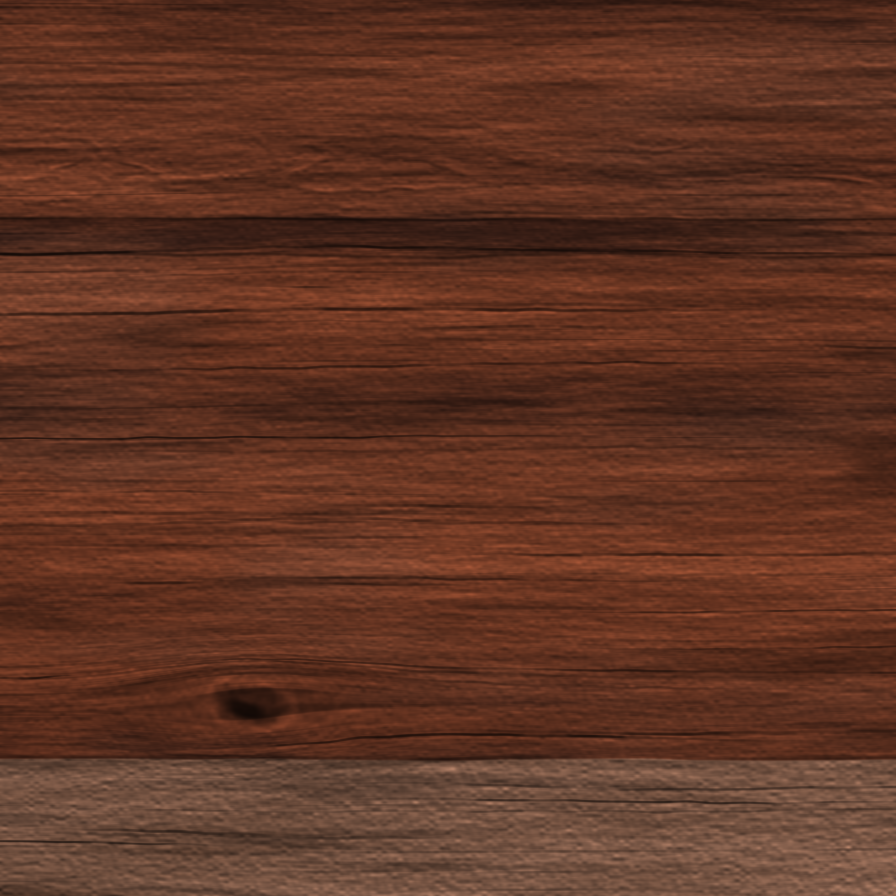
Give the GLSL for this texture, as a three.js fragment shader.

```glsl
// Reddish-brown weathered boards with a greyer board along the bottom edge.
// Stretched noise makes the grain, a bent grain coordinate makes the knot,
// sloped height noise makes the relief, and a loop scatters thin dark cracks.

#define DARK vec3(0.215, 0.108, 0.074)
#define MID vec3(0.382, 0.190, 0.119)
#define LIGHT vec3(0.520, 0.268, 0.170)
#define GREY_DARK vec3(0.275, 0.184, 0.135)
#define GREY_LIGHT vec3(0.580, 0.420, 0.340)
#define LOW_SEAM 0.152
#define HIGH_SEAM 0.755
#define KNOT vec2(0.278, 0.213)
#define CRACKS 44
#define RELIEF 0.95

varying vec2 vUv;

float hash(vec2 p) {
  vec3 q = fract(vec3(p.xyx) * 0.1031);
  q += dot(q, q.yzx + 33.33);
  return fract((q.x + q.y) * q.z);
}

float noise(vec2 p) {
  vec2 i = floor(p), f = fract(p);
  f = f * f * (3.0 - 2.0 * f);
  return mix(mix(hash(i), hash(i + vec2(1.0, 0.0)), f.x),
             mix(hash(i + vec2(0.0, 1.0)), hash(i + vec2(1.0, 1.0)), f.x), f.y);
}

float fbm(vec2 p) {
  float sum = 0.0, amp = 0.5;
  for (int i = 0; i < 4; i++) {
    sum += amp * noise(p);
    p = p * 2.03 + 17.3;
    amp *= 0.5;
  }
  return sum / 0.9375;
}

float bump(float x, float centre, float width) {
  float d = (x - centre) / width;
  return exp(-d * d);
}

// Closeness to the knot, in a long lens
float lens(vec2 p) {
  vec2 d = (p - KNOT) / vec2(0.14, 0.050);
  return exp(-dot(d, d));
}

// Grain lines spread apart around the knot and waver slightly elsewhere
vec2 bendGrain(vec2 p) {
  p.y = KNOT.y + (p.y - KNOT.y) * (1.0 - 0.78 * lens(p));
  p.y += 0.012 * (noise(p * vec2(2.5, 5.0)) - 0.5);
  return p;
}

// Height of the surface: fibres, pores and curling ridges
float height(vec2 p, float curl, float grey) {
  float fibre = fbm(p * vec2(12.0, 110.0));
  float pores = noise(p * vec2(95.0, 165.0)) * 0.5 + noise(p * vec2(170.0, 250.0)) * 0.5;
  float fold = fbm(p * vec2(4.5, 17.0) + 40.0);
  float ridge = 1.0 - smoothstep(0.0, 0.40, abs(fract(fold * 6.0) - 0.5));
  return mix(fibre, pores, 0.36 + 0.22 * grey) + 0.36 * curl * ridge;
}

// Long hairlines: thin level lines of very stretched noise, fading in and out
float hairlines(vec2 p, float rows) {
  float line = 1.0 - smoothstep(0.02, 0.12, abs(noise(p * vec2(1.6, rows)) - 0.5));
  return line * smoothstep(0.45, 0.75, noise(p * vec2(5.0, rows * 0.7) + 50.0));
}

// x: dark core of the cracks, y: lit lip just below them
vec2 cracks(vec2 p) {
  vec2 mark = vec2(0.0);
  for (int i = 0; i < CRACKS; i++) {
    float id = float(i);
    float level = mix(0.02, 0.73, fract(id * 0.618 + 0.3 * hash(vec2(id, 3.0))));
    float reach = mix(0.06, 0.85, pow(hash(vec2(id, 7.0)), 1.5));
    float along = abs(p.x - hash(vec2(id, 11.0))) / reach;
    float taper = 1.0 - smoothstep(0.3, 1.0, along);
    float wave = 0.006 * (noise(vec2(p.x * 3.0, id * 9.0)) - 0.5)
               + 0.002 * (noise(vec2(p.x * 30.0, id * 5.0)) - 0.5);
    float d = p.y - level - wave;
    float width = mix(0.0006, 0.0017, hash(vec2(id, 19.0))) * (0.4 + 0.6 * taper);
    float broken = 0.45 + 0.55 * smoothstep(0.25, 0.6, noise(vec2(p.x * 18.0, id * 7.0)));
    float depth = taper * broken * mix(0.2, 1.0, pow(hash(vec2(id, 23.0)), 1.5));
    mark.x = max(mark.x, depth * (1.0 - smoothstep(width * 0.3, width + 0.0012, abs(d))));
    mark.y = max(mark.y, depth * bump(d, -0.0036, 0.0016));
  }
  return mark;
}

// Broad light and dark zones across the boards
float zones(vec2 p) {
  float t = 0.49 + 0.20 * bump(p.y, 0.665, 0.04) - 0.17 * bump(p.y, 0.555, 0.045);
  t += (0.08 + 0.20 * p.x) * bump(p.y, 0.35, 0.13);
  t -= 0.24 * bump(p.y, 0.175, 0.04);
  t -= 0.26 * smoothstep(0.705, 0.722, p.y) * (1.0 - smoothstep(0.752, 0.758, p.y));
  t += 0.04 * bump(p.y, 0.82, 0.05) - 0.06 * smoothstep(0.84, 0.90, p.y);
  return t + 0.68 * (fbm(p * vec2(1.8, 11.0) + 5.0) - 0.5);
}

void main() {
  vec2 p = vUv;
  vec2 g = bendGrain(p);
  float edge = 0.003 * (noise(vec2(p.x * 14.0, 2.0)) - 0.5);
  float grey = 1.0 - smoothstep(-0.0015, 0.0015, p.y - LOW_SEAM - edge);
  float top = smoothstep(-0.002, 0.002, p.y - HIGH_SEAM - edge);

  // Tone from zones and stretched streaks; dusty patches lose some red
  float streak = fbm(g * vec2(1.5, 60.0) + 9.0) - 0.5;
  float fine = fbm(g * vec2(14.0, 185.0) + 31.0) - 0.5;
  float tone = zones(mix(p, g, 0.5)) + 0.46 * streak + 0.50 * fine;
  vec3 red = mix(DARK, MID, smoothstep(-0.05, 0.5, tone));
  red = mix(red, LIGHT, smoothstep(0.42, 1.0, tone));
  float dust = smoothstep(0.42, 0.68, fbm(p * vec2(2.5, 10.0) + 70.0));
  dust = 0.5 * dust + 0.35 * bump(p.y, 0.735, 0.02) + 0.3 * bump(p.y, 0.53, 0.05) + 0.2 * top;
  red = mix(red, red * vec3(0.94, 1.07, 1.22), dust);
  float pale = 0.46 + 0.30 * (1.0 - smoothstep(0.0, 0.11, p.y)) * p.x;
  pale += 0.6 * (fbm(p * vec2(4.0, 16.0)) - 0.5) + 0.4 * streak + 0.4 * fine;
  vec3 col = mix(red, mix(GREY_DARK, GREY_LIGHT, clamp(pale, 0.0, 1.0)), grey);

  // Relief lit from above, speckle and hairlines along the grain
  float curl = top * (0.12 + 0.88 * bump(p.y, 0.80, 0.05)) + 0.2 * grey;
  curl += 0.8 * bump(p.y, 0.62, 0.03) * (1.0 - smoothstep(0.0, 0.12, p.x));
  float slope = height(g, curl, grey) - height(g + vec2(0.0007, 0.0028), curl, grey);
  col *= 1.0 + RELIEF * clamp(slope, -0.45, 0.45);
  col *= 1.0 + 0.12 * (noise(p * vec2(190.0, 260.0)) - 0.5);
  col *= 1.0 - 0.24 * max(hairlines(g, 48.0), 0.8 * hairlines(g + 3.0, 85.0));

  // Knot: fine lines flow round a dark, ragged eye
  col *= 1.0 - 0.38 * lens(p) * smoothstep(0.4, 0.85, noise(g * vec2(7.0, 430.0)));
  vec2 k = p - KNOT + 0.012 * (vec2(noise(p * 40.0), noise(p * 40.0 + 9.0)) - 0.5);
  k.y += 0.12 * k.x;
  float eye = length(k / vec2(0.040, 0.023));
  float shade = 1.0 - smoothstep(0.55, 1.15, eye);
  float pit = 1.0 - smoothstep(0.35, 0.95, length((k + vec2(0.004, 0.005)) / vec2(0.030, 0.013)));
  col *= (1.0 - 0.32 * shade) * (1.0 - 0.55 * pit) * (1.0 + 0.2 * bump(eye, 1.2, 0.2));

  // Cracks and board seams
  vec2 mark = cracks(g);
  col *= (1.0 - 0.66 * mark.x) * (1.0 + 0.18 * mark.y);
  float wear = 0.3 + 0.7 * noise(vec2(p.x * 9.0, 6.0));
  col *= 1.0 - 0.55 * wear * bump(p.y, HIGH_SEAM + edge, 0.0018);
  col *= 1.0 - 0.45 * wear * bump(p.y, 0.714 + 2.0 * edge, 0.0022);
  col *= 1.0 - 0.30 * wear * bump(p.y, LOW_SEAM + 0.002 + edge, 0.0024);
  gl_FragColor = vec4(col, 1.0);
}
```
